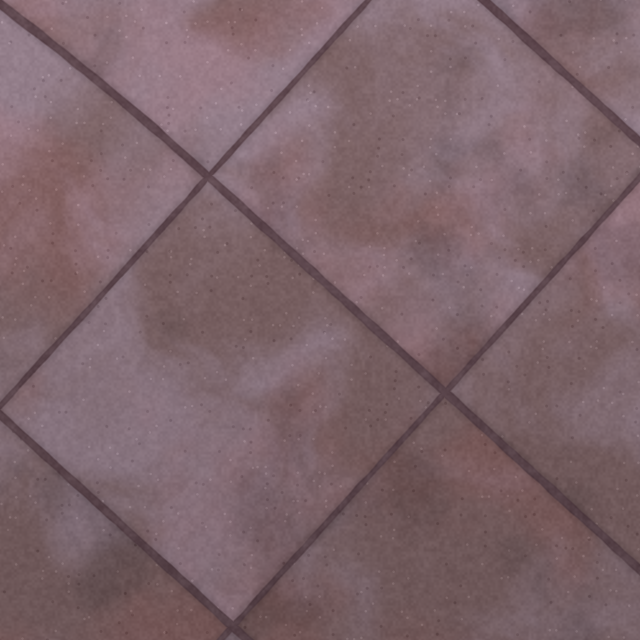
Give the GLSL for this texture, as a WebGL 1 fragment shader.

```glsl
precision highp float;
uniform vec2 u_resolution;

float hash(vec2 p) {
  vec3 q = fract(p.xyx * 0.1031);
  q += dot(q, q.yzx + 33.33);
  return fract((q.x + q.y) * q.z);
}

float noise(vec2 p) {
  vec2 cell = floor(p), f = fract(p);
  f = f * f * (3.0 - 2.0 * f);
  return mix(mix(hash(cell), hash(cell + vec2(1.0, 0.0)), f.x),
             mix(hash(cell + vec2(0.0, 1.0)), hash(cell + 1.0), f.x), f.y);
}

float fbm(vec2 p) {
  float sum = 0.0, amplitude = 0.5;
  for (int i = 0; i < 5; i++) {
    sum += amplitude * noise(p);
    p = mat2(1.6, 1.2, -1.2, 1.6) * p + 7.3;
    amplitude *= 0.52;
  }
  return sum;
}

// Skewed tile coordinates, with joints on whole numbers
vec2 tileCoords(vec2 p) {
  p.y += 0.25 * pow(max(0.33 - p.x, 0.0), 2.0) * smoothstep(0.4, 0.9, p.y);
  vec2 d = p - vec2(0.3255, 0.724);
  return vec2(0.366 * d.x - 0.332 * d.y, 0.337 * d.x + 0.370 * d.y) / 0.2473;
}

// Small round specks scattered over a jittered grid
float specks(vec2 p, float density) {
  vec2 cell = floor(p);
  vec2 center = 0.3 + 0.4 * vec2(hash(cell + 11.0), hash(cell + 47.0));
  float present = step(1.0 - density, hash(cell + 83.0));
  return present * (1.0 - smoothstep(0.08, 0.28, length(fract(p) - center)));
}

vec3 tileColor(vec2 p, vec2 id) {
  float seed = hash(id + 20.0);
  vec2 q = p + 9.0 * vec2(seed, hash(id + 60.0));

  // Cool glaze with warm brown clouds, warmer towards the bottom
  float cloud = fbm(q * 4.5 + 0.6 * noise(q * 9.0));
  float warmth = smoothstep(0.3, 0.72, cloud + 0.12 * (0.5 - p.y) + 0.08 * (seed - 0.5));
  vec3 color = mix(vec3(0.555, 0.475, 0.520), vec3(0.465, 0.370, 0.375), warmth);

  // Reddish blush and darker smudges
  float blush = smoothstep(0.5, 0.75, fbm(q * 3.5 + 31.0));
  color += vec3(0.025, -0.008, -0.014) * blush;
  color *= 1.0 - 0.11 * smoothstep(0.54, 0.76, fbm(q * 7.0 + 53.0));

  // Pale flecks and pits
  color += 0.07 * specks(q * 95.0, 0.06);
  color -= 0.06 * specks(q * 80.0 + 5.0, 0.06);
  return color;
}

void main() {
  vec2 p = gl_FragCoord.xy / u_resolution;
  float pixel = 1.0 / min(u_resolution.x, u_resolution.y);
  vec2 st = tileCoords(p);
  vec3 color = tileColor(p, floor(st));

  // Joints: the falling ones are wider than the rising ones
  vec2 jointDist = abs(fract(st + 0.5) - 0.5) * 0.497;
  float wobble = 0.0018 * (noise(p * 45.0) - 0.5);
  vec2 edge = jointDist - vec2(0.0045, 0.0065) + wobble;
  float d = min(edge.x, edge.y);
  float soft = max(0.0018, pixel);
  color *= 1.0 - 0.08 * (1.0 - smoothstep(0.0, 0.012, d));
  vec3 grout = vec3(0.360, 0.275, 0.300) + 0.05 * (noise(p * 60.0) - 0.5);
  grout -= 0.025 * smoothstep(-0.004, 0.0, d);
  color = mix(grout, color, smoothstep(-soft, soft, d));

  // Light from above and fine grain
  color *= mix(0.92, 1.04, smoothstep(0.0, 0.9, p.y));
  color += 0.035 * (noise(p * 250.0) - 0.5) + 0.03 * (noise(p * 120.0 + 17.0) - 0.5);
  gl_FragColor = vec4(color, 1.0);
}
```
